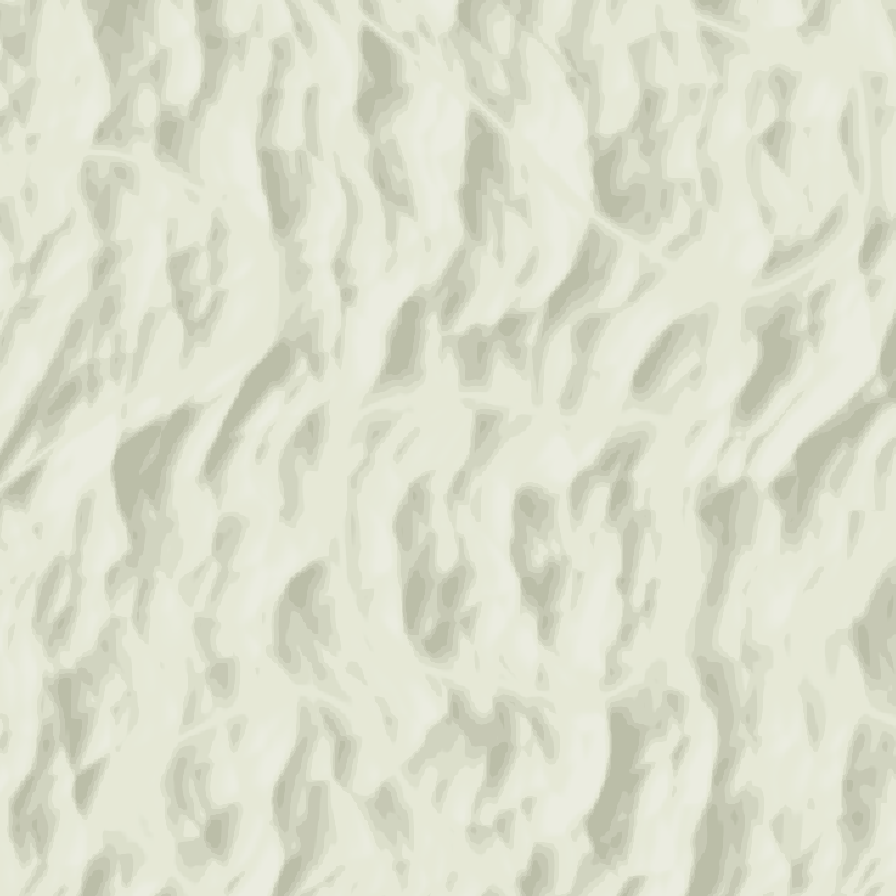
This texture map is drawn by a three.js fragment shader. Its source:

```glsl
varying vec2 vUv;

vec2 hash2(vec2 p) {
  vec3 q = fract(vec3(p.xyx) * vec3(0.1031, 0.1030, 0.0973));
  q += dot(q, q.yzx + 33.33);
  return fract((q.xx + q.yz) * q.zy);
}

// Soft squared distance to the nearest cell point: round bowls between ridges
float bowls(vec2 p) {
  vec2 cell = floor(p);
  float sum = 0.0;
  for (int y = -1; y <= 1; y++) {
    for (int x = -1; x <= 1; x++) {
      vec2 c = cell + vec2(float(x), float(y));
      vec2 d = c + 0.05 + 0.9 * hash2(c) - p;
      sum += exp(-15.0 * dot(d, d));
    }
  }
  return -log(sum + 1e-6) / 15.0;
}

vec2 meander(vec2 p) {
  p += 0.024 * sin(p.yx * vec2(10.0, 9.0) + vec2(3.7, 2.1));
  return p + 0.008 * sin(p.yx * vec2(35.0, 29.0) + vec2(4.0, 1.3));
}

// Tall ridges with finer spurs, each octave turned a little
float terrain(vec2 p) {
  p = meander(p);
  float height = 0.0;
  float weight = 0.84;
  vec2 freq = vec2(9.4, 6.4);
  for (int i = 0; i < 3; i++) {
    float a = 0.16 - 0.42 * mod(float(i), 2.0);
    vec2 q = mat2(cos(a), sin(a), -sin(a), cos(a)) * p;
    height += weight * bowls(q * freq + 17.3 * float(i + 1)) / freq.x;
    freq *= 1.7;
    weight *= 0.76;
  }
  return height;
}

// Zero along winding valley floors, one on the slopes
float relief(vec2 p) {
  p = meander(p);
  float field = sin(p.x * 8.0 + 1.6 * sin(p.y * 6.0 + 0.6))
              + sin(p.y * 10.0 - 2.0 * sin(p.x * 4.3 + 1.0));
  return smoothstep(0.0, 0.36, abs(field + 0.25));
}

float band(float shade, float level) {
  return smoothstep(level - 0.028, level + 0.028, shade);
}

void main() {
  // Soft stair steps roughen the outlines of the tints
  vec2 p = vUv - 0.0009 * sin(vUv * 1000.0);

  // Slope facing away from light in the upper left
  vec2 away = vec2(0.88, -0.47) * 0.005;
  float slope = (terrain(p - away) - terrain(p + away)) / 0.01;
  float swell = 1.0 + 0.2 * sin(p.x * 9.0 + 3.0 * sin(p.y * 6.0));
  float shade = slope * relief(p) * swell;

  // Pale ground and faint lit slopes
  vec3 color = vec3(0.900, 0.911, 0.841);
  color = mix(color, vec3(0.921, 0.926, 0.879), smoothstep(0.25, 1.1, -shade));

  // Stepped shadow tints
  color = mix(color, vec3(0.862, 0.873, 0.797), band(shade, 0.03));
  color = mix(color, vec3(0.820, 0.831, 0.753), band(shade, 0.24));
  color = mix(color, vec3(0.775, 0.786, 0.704), band(shade, 0.56));
  color = mix(color, vec3(0.733, 0.745, 0.660), band(shade, 0.92));
  gl_FragColor = vec4(color, 1.0);
}
```
